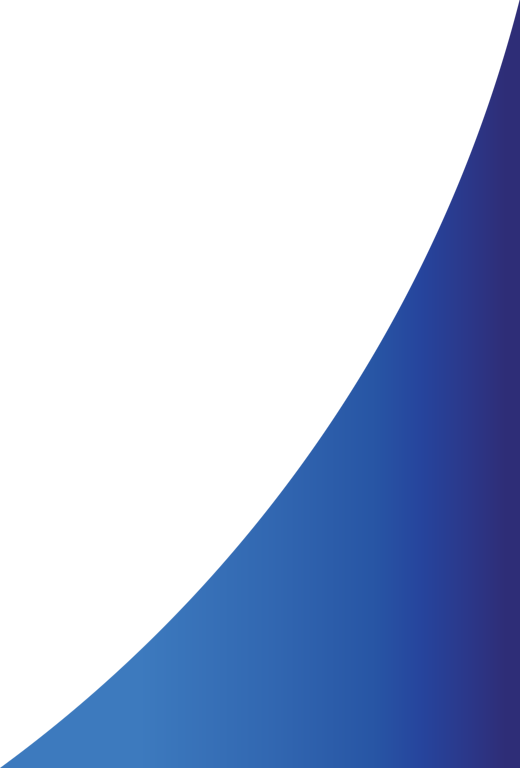
A Shadertoy shader for this background:

```glsl
// A white field bounded by a large circular arc, with a blue corner below it.
// The arc is a circle distance function; the corner is filled by a
// left-to-right gradient blended from a few colour stops.

const float ASPECT = 0.675;
const vec2 ARC_CENTER = vec2(-1.0605, 1.4428);
const float ARC_RADIUS = 1.7906;

const vec3 WHITE  = vec3(1.0);
const vec3 SKY    = vec3(0.238, 0.478, 0.745);
const vec3 AZURE  = vec3(0.195, 0.405, 0.695);
const vec3 COBALT = vec3(0.155, 0.335, 0.645);
const vec3 ROYAL  = vec3(0.148, 0.268, 0.615);
const vec3 NAVY   = vec3(0.170, 0.215, 0.535);
const vec3 INDIGO = vec3(0.182, 0.178, 0.468);

float circleDistance(vec2 p, vec2 center, float radius) {
    return length(p - center) - radius;
}

// Blend towards the next stop between two positions
vec3 addStop(vec3 color, vec3 next, float from, float to, float x) {
    return mix(color, next, clamp((x - from) / (to - from), 0.0, 1.0));
}

vec3 blueGradient(float x) {
    vec3 color = SKY;
    color = addStop(color, AZURE, 0.27, 0.52, x);
    color = addStop(color, COBALT, 0.52, 0.72, x);
    color = addStop(color, ROYAL, 0.72, 0.81, x);
    color = addStop(color, NAVY, 0.81, 0.905, x);
    return addStop(color, INDIGO, 0.905, 0.97, x);
}

void mainImage(out vec4 fragColor, in vec2 fragCoord) {
    vec2 uv = fragCoord / iResolution.xy;
    vec2 p = uv * vec2(ASPECT, 1.0);

    // Positive distance lies in the blue corner
    float edge = circleDistance(p, ARC_CENTER, ARC_RADIUS);
    float softness = 0.75 / iResolution.y;
    float corner = smoothstep(-softness, softness, edge);

    fragColor = vec4(mix(WHITE, blueGradient(uv.x), corner), 1.0);
}
```
